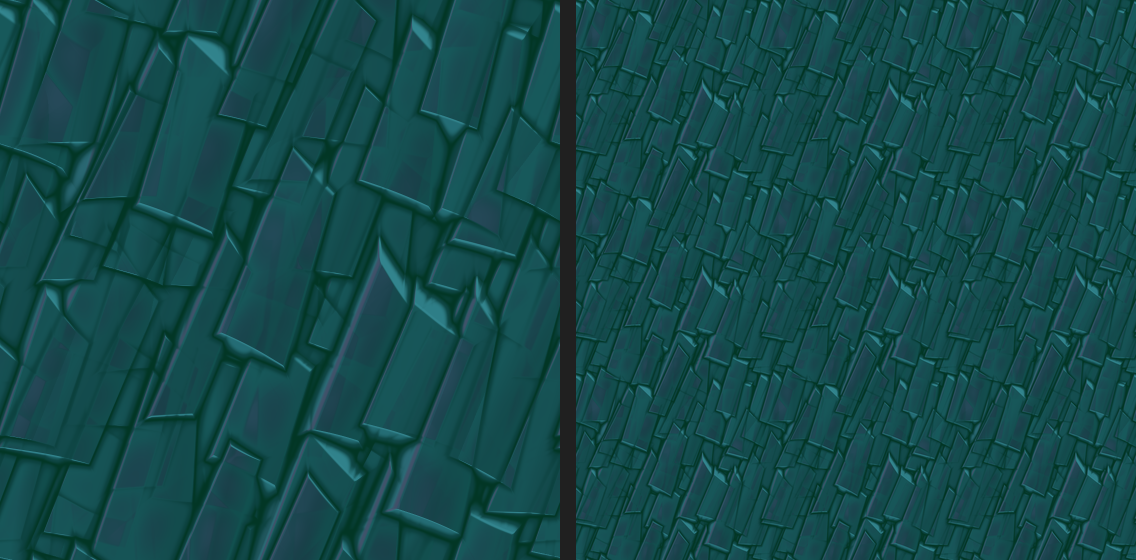
Left, the tile; right, the same tile 3 across and 3 down.
Write a Shadertoy shader that draws this texture.

```glsl
// Slanted, overlapping crystal shards in slate blue and deep teal, tiling both ways.
// Each shard is a smooth minimum of tilted planes and the highest shard wins; the
// distance to every crease with its neighbours gives the dark crevices.

const float PI = 3.14159;
const vec2 CELLS = vec2(9.0, 7.0);   // shards per tile
const float LEAN = 1.19;             // common direction of the long axes

const vec3 SLATE  = vec3(0.165, 0.300, 0.370);
const vec3 DUSK   = vec3(0.110, 0.270, 0.312);
const vec3 TEAL   = vec3(0.075, 0.365, 0.355);
const vec3 CYAN   = vec3(0.150, 0.440, 0.475);
const vec3 GLINT  = vec3(0.230, 0.570, 0.610);
const vec3 MAUVE  = vec3(0.300, 0.310, 0.430);
const vec3 FOREST = vec3(0.045, 0.255, 0.245);
const vec3 ABYSS  = vec3(0.005, 0.210, 0.140);

vec4 hash4(vec2 p) {
    vec4 q = fract(p.xyxy * vec4(0.1031, 0.1030, 0.0973, 0.1099));
    q += dot(q, q.wzxy + 33.33);
    return fract((q.xxyz + q.yzzw) * q.zywx);
}

vec2 direction(float angle) { return vec2(cos(angle), sin(angle)); }

// Gradient noise that wraps after a whole number of cells
float cornerSlope(vec2 cell, vec2 corner, vec2 f, float period) {
    float angle = 2.0 * PI * hash4(mod(cell + corner, period) + 71.0).x;
    return dot(direction(angle), f - corner);
}

float gradientNoise(vec2 uv, float period) {
    vec2 p = uv * period, i = floor(p), f = p - i;
    vec2 s = f * f * f * (f * (f * 6.0 - 15.0) + 10.0);
    vec2 e = vec2(0.0, 1.0);
    return mix(mix(cornerSlope(i, e.xx, f, period), cornerSlope(i, e.yx, f, period), s.x),
               mix(cornerSlope(i, e.xy, f, period), cornerSlope(i, e.yy, f, period), s.x), s.y);
}

// Surfaces are vec3(height, gradient)
vec3 plane(vec2 d, float angle, float reach, float slope) {
    vec2 n = direction(angle);
    return vec3(slope * (reach - dot(d, n)), -slope * n);
}

vec3 smoothMin(vec3 a, vec3 b, float k) {
    float t = clamp(0.5 + 0.5 * (b.x - a.x) / k, 0.0, 1.0);
    vec3 m = mix(b, a, t);
    m.x -= k * t * (1.0 - t);
    return m;
}

// One shard: tilted face, gentle right facet, four steep sides
vec3 shard(vec2 d, vec2 id) {
    vec4 r = hash4(id + 3.0), s = hash4(id + 47.0);
    float lean = LEAN + 0.16 * (r.x - 0.5);
    float halfWidth = mix(0.030, 0.074, r.y);
    float halfLength = mix(0.11, 0.19, r.z);
    float right = lean - 0.5 * PI + 0.36 * s.x * s.x;

    vec2 tilt = 0.24 * (s.zw - 0.5);
    vec3 body = vec3(dot(tilt, d), tilt);
    body = smoothMin(body, plane(d, right, 0.40 * halfWidth, mix(0.3, 0.9, s.y)), 0.025);
    body = smoothMin(body, plane(d, right, halfWidth, 4.5), 0.010);
    body = smoothMin(body, plane(d, mix(0.5, 1.25, s.z), 0.9 * halfLength, mix(1.8, 4.0, s.w)), 0.008);
    body = smoothMin(body, plane(d, -0.5 * PI + mix(-0.42, 0.14, s.w), 0.93 * halfLength, mix(3.0, 5.0, s.y)), 0.010);
    body = smoothMin(body, plane(d, lean + 0.5 * PI, halfWidth, mix(3.0, 9.0, s.z)), 0.024);
    body.x += 0.13 * r.w;
    return body;
}

// crevice.x is the tight dark line, crevice.y the wide soft halo
vec3 shade(vec3 surface, vec2 crevice, float mottle) {
    vec2 along = direction(LEAN), across = direction(LEAN - 0.5 * PI);
    float rise = dot(surface.yz, across);
    float pitch = abs(dot(surface.yz, along)) - 0.35 * abs(rise);
    float shallow = smoothstep(-0.16, 0.03, surface.x);

    // Broad faces turn from slate to teal toward the right and the crevices
    float shelter = crevice.y + 0.22 * mottle + 0.45 * (1.0 - smoothstep(-0.03, 0.10, surface.x));
    vec3 col = mix(SLATE, DUSK, smoothstep(0.0, 0.40, shelter));
    col = mix(col, TEAL, 0.65 * smoothstep(0.25, 0.75, crevice.y));
    col = mix(col, TEAL, 0.75 * smoothstep(0.15, 0.9, -rise));
    col *= 1.0 + 0.6 * clamp(dot(surface.yz, vec2(0.5, -0.6)), -0.2, 0.2);

    // End bevels with a bright crest
    float crest = smoothstep(0.25, 1.1, pitch) * (1.0 - smoothstep(1.4, 3.2, pitch));
    col = mix(col, CYAN, 0.9 * shallow * smoothstep(0.2, 1.3, pitch));
    col = mix(col, GLINT, 0.65 * shallow * crest);

    // Mauve left rim, then a lit wall that darkens as it steepens
    col = mix(col, MAUVE, 0.75 * smoothstep(0.4, 1.4, rise));
    col = mix(col, mix(CYAN, FOREST, smoothstep(3.0, 6.5, rise)), 0.8 * smoothstep(1.9, 3.2, rise));

    // Crevices and depth
    col = mix(col, FOREST, 0.9 * smoothstep(0.10, 0.45, crevice.x));
    col = mix(col, ABYSS, 0.95 * smoothstep(0.40, 0.95, crevice.x));
    return mix(ABYSS, col, 0.5 + 0.5 * shallow);
}

vec3 crystals(vec2 uv) {
    vec2 home = floor(uv * CELLS);
    vec3 bodies[25];
    vec3 best = vec3(-9.0, 0.0, 0.0);
    for (int i = 0; i < 25; i++) {
        vec2 cell = home + vec2(i % 5 - 2, i / 5 - 2);
        vec2 id = mod(cell, CELLS);
        vec2 center = (cell + 0.1 + 0.8 * hash4(id + 19.0).xy) / CELLS;
        bodies[i] = shard(uv - center, id);
        if (bodies[i].x > best.x) best = bodies[i];
    }
    vec2 open = vec2(1.0);
    for (int i = 0; i < 25; i++) {
        float bend = length(best.yz - bodies[i].yz);
        float dist = (best.x - bodies[i].x) / (bend + 0.05);
        open *= 1.0 - 0.9 * smoothstep(0.1, 3.0, bend) * exp(-dist / vec2(0.0065, 0.024));
    }
    float mottle = gradientNoise(uv, 6.0) + 0.5 * gradientNoise(uv, 13.0);
    return shade(best, 1.0 - open, mottle);
}

void mainImage(out vec4 fragColor, in vec2 fragCoord) {
    vec3 sum = vec3(0.0);
    for (int i = 0; i < 4; i++) {
        vec2 offset = vec2(i % 2, i / 2) * 0.5 - 0.25;
        sum += crystals((fragCoord + offset) / iResolution.xy);
    }
    fragColor = vec4(sum / 4.0, 1.0);
}
```
